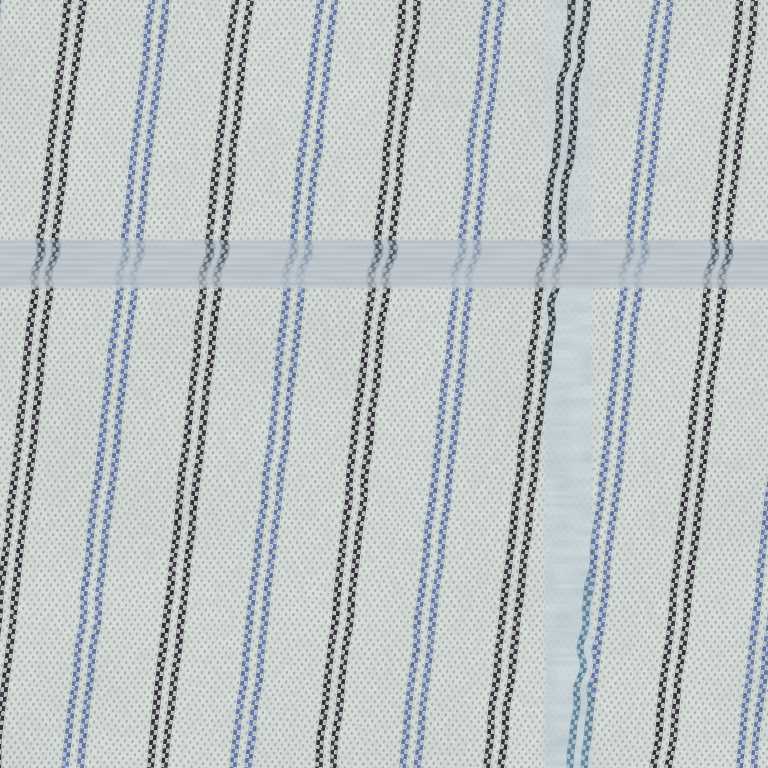
Write a WebGL 1 fragment shader that draws this texture.

```glsl
precision highp float;
// Pale plain-weave cloth with slanted double pinstripes, alternately dark and blue, and two faded seams.
uniform vec2 u_resolution;

const float PI = 3.14159265;
const float STRIPE_PITCH = 0.1095;   // spacing of neighbouring stripes
const float THREADS = 23.0;          // warp threads per stripe pitch
const float ROWS = 160.0;            // weft threads down the canvas
const float SLANT = 0.112;
const float WEFT_TILT = 0.06;
const float FIRST_STRIPE = 0.2044;   // foot of a dark stripe

const vec3 CLOTH = vec3(0.825, 0.85, 0.83);
const vec3 HOLLOW = vec3(0.63, 0.66, 0.66);
const vec3 DARK_YARN = vec3(0.19, 0.17, 0.21);
const vec3 BLUE_YARN = vec3(0.38, 0.45, 0.66);
const vec3 SEAM_ACROSS = vec3(0.735, 0.77, 0.795);
const vec3 SEAM_DOWN = vec3(0.77, 0.815, 0.84);

float hash(vec2 p) {
  vec3 q = fract(vec3(p.xyx) * 0.1031);
  q += dot(q, q.yzx + 33.33);
  return fract((q.x + q.y) * q.z);
}

float noise(vec2 p) {
  vec2 i = floor(p);
  vec2 f = fract(p);
  f = f * f * (3.0 - 2.0 * f);
  float low = mix(hash(i), hash(i + vec2(1.0, 0.0)), f.x);
  float high = mix(hash(i + vec2(0.0, 1.0)), hash(i + 1.0), f.x);
  return mix(low, high, f.y);
}

// Soft-edged interval from a to b.
float band(float x, float a, float b, float soft) {
  return smoothstep(a - soft, a + soft, x) * (1.0 - smoothstep(b - soft, b + soft, x));
}

// Position counted in warp and weft threads.
vec2 threadSpace(vec2 uv) {
  float across = (uv.x - SLANT * uv.y - FIRST_STRIPE) / STRIPE_PITCH;
  return vec2(across * THREADS, (uv.y + WEFT_TILT * uv.x) * ROWS);
}

// Two lines, each two threads wide, either side of a stripe centre.
float doubleLine(float offset, float soft) {
  return band(abs(offset), 1.0, 3.0, soft);
}

void main() {
  vec2 uv = gl_FragCoord.xy / u_resolution;

  // Seams
  float across = band(uv.y, 0.625, 0.6875, 0.0025);
  float down = band(uv.x, 0.709, 0.771, 0.005);
  float rise = clamp((uv.y - 0.625) / 0.0625, 0.0, 1.0);
  float upper = smoothstep(0.62, 0.69, uv.y);
  down *= mix(0.95, 0.6, upper);
  float seam = max(across, down);

  // Weave: positive where warp lies on top, negative in the hollows
  vec2 t = threadSpace(uv);
  t += 0.7 * (vec2(noise(uv * 26.0), noise(uv * 26.0 + 71.0)) - 0.5);
  t.x += across * 0.7 * sin(rise * 2.0 * PI);
  t.x += down * 1.8 * (noise(vec2(3.0, uv.y * 38.0)) - 0.5);
  float weave = sin(PI * t.x) * sin(PI * t.y);
  float grain = noise(t * 0.9) - 0.5;

  // Ground cloth
  float hollow = smoothstep(0.1, 0.95, -weave) * (0.8 + 0.5 * grain);
  vec3 color = mix(CLOTH, HOLLOW, hollow);
  color += 0.04 * grain + 0.02 * (noise(uv * 9.0) - 0.5);

  // Seam cloth with fine horizontal ribs
  float rib = sin(2.0 * PI * uv.y * 128.0);
  float streak = noise(uv * vec2(30.0, 190.0)) - 0.5;
  float slub = noise(uv * vec2(60.0, 25.0)) - 0.5;
  vec3 downColor = SEAM_DOWN + 0.05 * streak + 0.035 * slub;
  vec3 acrossColor = SEAM_ACROSS + 0.022 * rib + 0.03 * streak;
  color = mix(color, downColor, down * 0.92);
  color = mix(color, acrossColor, across * 0.95);

  // Stripes
  float shifted = t.x + 0.5 * THREADS;
  float offset = mod(shifted, THREADS) - 0.5 * THREADS;
  float isBlue = mod(floor(shifted / THREADS), 2.0);
  vec3 yarn = mix(DARK_YARN, BLUE_YARN, isBlue);
  vec3 downYarn = mix(vec3(0.10, 0.19, 0.20), vec3(0.33, 0.48, 0.57), isBlue);
  vec3 acrossYarn = mix(vec3(0.20, 0.25, 0.31), vec3(0.38, 0.48, 0.60), isBlue);
  yarn = mix(mix(yarn, downYarn, down), acrossYarn, across);
  yarn += 0.10 * grain;

  float stitch = smoothstep(-0.4, 0.2, weave);
  stitch = mix(stitch, 0.35 + 0.5 * stitch, seam * 0.6);
  float line = doubleLine(offset, mix(0.25, 0.7, across));
  float worn = mix(0.35, 0.9, smoothstep(0.1, 0.75, rise)) * mix(1.0, 0.65, isBlue);
  float strength = mix(0.96, worn, across);
  strength *= 1.0 - 0.55 * across * down;
  color = mix(color, yarn, line * stitch * strength);

  gl_FragColor = vec4(clamp(color, 0.0, 1.0), 1.0);
}
```
